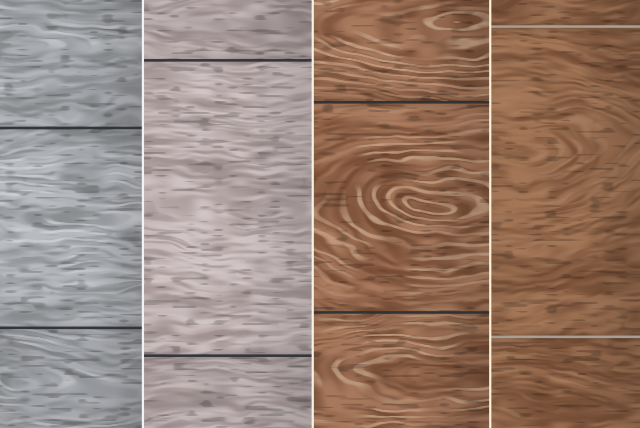
Give the GLSL for this texture, as a Shadertoy shader.

```glsl
const float TAU = 6.28318;
const int PANELS = 4;
const float EDGES[5] = float[5](0.0, 0.335, 0.733, 1.149, 1.5);

struct Finish {
    vec3 dark, pale, vein, seam;
    vec2 heart;      // centre of the arched grain
    float opening;   // side on which the arches open, -1 or 1
    float arch;      // steepness of the arches
    float veining;   // strength of the veins
    float firstSeam; // height of the lower seam
    float boardSize; // distance between seams
};

Finish panelFinish(int panel) {
    vec3 joint = vec3(0.17, 0.18, 0.20);
    if (panel == 0) return Finish(vec3(0.52, 0.53, 0.54), vec3(0.70, 0.71, 0.73),
        vec3(0.81, 0.82, 0.83), joint, vec2(0.10, 0.50), 1.0, 0.22, 0.75, 0.234, 0.467);
    if (panel == 1) return Finish(vec3(0.61, 0.55, 0.55), vec3(0.80, 0.75, 0.75),
        vec3(0.55, 0.49, 0.50), joint, vec2(0.69, 0.53), -1.0, 0.25, 0.55, 0.169, 0.690);
    if (panel == 2) return Finish(vec3(0.45, 0.29, 0.20), vec3(0.65, 0.47, 0.36),
        vec3(0.80, 0.68, 0.57), joint, vec2(0.97, 0.53), 1.0, 0.52, 0.80, 0.270, 0.491);
    return Finish(vec3(0.44, 0.29, 0.20), vec3(0.62, 0.45, 0.33),
        vec3(0.69, 0.54, 0.43), vec3(0.68, 0.65, 0.61), vec2(1.27, 0.66), -1.0, 0.50, 0.40, 0.213, 0.725);
}

float hash(vec2 p) {
    return fract(sin(dot(p, vec2(127.1, 311.7))) * 43758.5453);
}

float noise(vec2 p) {
    vec2 i = floor(p), f = fract(p);
    f = f * f * (3.0 - 2.0 * f);
    return mix(mix(hash(i), hash(i + vec2(1, 0)), f.x),
               mix(hash(i + vec2(0, 1)), hash(i + vec2(1, 1)), f.x), f.y);
}

float fbm(vec2 p) {
    float sum = 0.0, gain = 0.5;
    for (int i = 0; i < 4; i++) {
        sum += gain * noise(p);
        p = p * 2.03 + 17.3;
        gain *= 0.5;
    }
    return sum;
}

// Antialiased stripe of the given half width
float stripe(float dist, float halfWidth, float pixel) {
    return clamp((halfWidth - abs(dist)) / pixel + 0.5, 0.0, 1.0);
}

// Growth ring distance: closed arches on one side, long straight tails on the other
float ringField(vec2 p, vec2 heart, float opening, float arch, float seed) {
    vec2 d = p - heart;
    d.x *= d.x * opening > 0.0 ? 0.14 : arch;
    d.y += 0.09 * (fbm(p * vec2(4.0, 7.0) + seed) - 0.47);
    d.x += 0.05 * (noise(p * vec2(5.0, 13.0) + seed) - 0.5);
    return length(d);
}

vec3 wood(vec2 p, Finish f, float board, float seed) {
    // Boards beyond the full one get their own flatter figure
    bool whole = board == 0.0;
    float chance = hash(vec2(board, seed));
    vec2 heart = whole ? f.heart : f.heart + vec2(0.2 * chance - 0.1, board * f.boardSize * 0.85);
    float arch = whole ? f.arch : 0.25;
    float offset = seed * 7.3 + board * 3.1;
    float rings = ringField(p, heart, f.opening, arch, offset);

    // Brushed fibres that follow the rings
    float coarse = noise(vec2(p.x * 9.0, rings * 65.0) + offset);
    float fine = noise(vec2(p.x * 22.0, rings * 140.0 + p.y * 20.0) + offset);
    float cloud = fbm(p * vec2(3.0, 8.0) + offset);
    float fibre = 0.35 * coarse + 0.45 * fine + 0.4 * (cloud - 0.2);
    vec3 color = mix(f.dark, f.pale, smoothstep(0.15, 0.80, fibre));

    // Broken veins, strongest around the heart
    float wave = sin(TAU * (rings * 48.0 + 0.9 * noise(p * vec2(11.0, 24.0) + offset)));
    float gaps = smoothstep(0.25, 0.62, noise(p * vec2(9.0, 17.0) + offset + 5.0));
    float grit = mix(0.55, 1.0, noise(p * vec2(45.0, 110.0)));
    float reach = mix(1.0, 0.3, smoothstep(0.08, 0.28, rings));
    color = mix(color, f.vein, smoothstep(0.25, 0.95, wave) * gaps * grit * reach * f.veining);

    // Short dark pores and board tone
    float pore = smoothstep(0.66, 0.92, noise(p * vec2(30.0, 150.0) + offset));
    color *= 1.0 - 0.20 * pore;
    float tone = whole ? 1.0 : 0.92 + 0.08 * chance;
    return color * tone;
}

void mainImage(out vec4 fragColor, in vec2 fragCoord) {
    vec2 p = fragCoord / iResolution.xy * vec2(EDGES[PANELS], 1.0);
    float pixel = 1.0 / iResolution.y;

    int panel = 0;
    for (int i = 1; i < PANELS; i++) panel += int(p.x > EDGES[i]);
    Finish f = panelFinish(panel);

    float row = (p.y - f.firstSeam) / f.boardSize;
    vec3 color = wood(p, f, floor(row), float(panel) + 1.0);

    // Shade towards the right end of each panel
    float across = (p.x - EDGES[panel]) / (EDGES[panel + 1] - EDGES[panel]);
    color *= 1.03 - 0.12 * smoothstep(0.5, 1.0, across);

    // Seams between boards, with a soft bevel
    float seamDist = (row - round(row)) * f.boardSize;
    color *= 1.0 - 0.18 * exp(-abs(seamDist) * 130.0);
    color = mix(color, f.seam, 0.92 * stripe(seamDist, 0.0030, pixel));

    // White gaps between panels, warmer to the right
    for (int i = 1; i < PANELS; i++) {
        vec3 gap = mix(vec3(0.95), vec3(0.98, 0.94, 0.85), float(i - 1) * 0.5);
        color = mix(color, gap, stripe(p.x - EDGES[i], 0.0026, pixel));
    }
    fragColor = vec4(color, 1.0);
}
```
